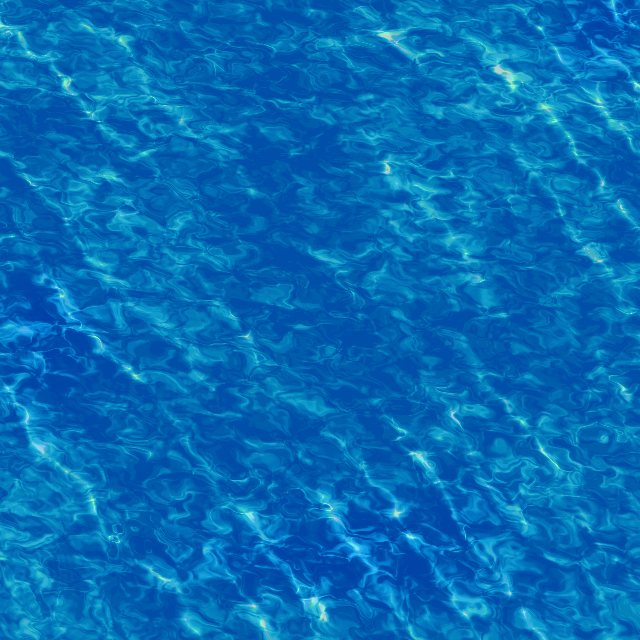
Write a Shadertoy shader that draws this texture.

```glsl
const vec3 DEEP_BLUE = vec3(0.00, 0.31, 0.66);
const vec3 POOL_BLUE = vec3(0.00, 0.37, 0.67);
const vec3 MID_BLUE = vec3(0.01, 0.45, 0.73);
const vec3 TEAL_BLUE = vec3(0.01, 0.51, 0.73);
const vec3 CYAN = vec3(0.05, 0.61, 0.80);
const vec3 PALE_CYAN = vec3(0.19, 0.70, 0.80);
const vec3 SUN_GLINT = vec3(0.60, 0.87, 0.82);
const vec3 SHADE_BLUE = vec3(0.00, 0.22, 0.65);

float hash(vec2 p) {
    return fract(sin(dot(p, vec2(127.1, 311.7))) * 43758.5453);
}

float noise(vec2 p) {
    vec2 cell = floor(p), f = fract(p);
    f = f * f * f * (f * (f * 6.0 - 15.0) + 10.0);
    float low = mix(hash(cell), hash(cell + vec2(1, 0)), f.x);
    float high = mix(hash(cell + vec2(0, 1)), hash(cell + vec2(1, 1)), f.x);
    return mix(low, high, f.y);
}

float fbm(vec2 p) {
    const mat2 turn = mat2(0.8, 0.6, -0.6, 0.8);
    float sum = 0.0, weight = 0.53;
    for (int i = 0; i < 4; i++) {
        sum += weight * noise(p);
        p = turn * p * 2.05 + 11.3;
        weight *= 0.5;
    }
    return sum;
}

vec2 warp(vec2 p) {
    return vec2(noise(p), noise(p + 19.7)) - 0.5;
}

float softSpot(vec2 p, vec2 center, vec2 size) {
    vec2 d = (p - center) / size;
    return exp(-dot(d, d));
}

// Broken diagonal light lines, each with a glow and a dark trough beside it
float lightStreaks(vec2 p, float density) {
    float across = dot(p, vec2(0.62, 0.50)) + dot(p * p, vec2(0.10, 0.12));
    across += 0.06 * (fbm(p * 5.0) - 0.5) + 0.018 * (noise(p * 36.0) - 0.5);
    float along = dot(p, vec2(-0.6, 0.8));
    float id = floor(across * density);
    float d = fract(across * density) - 0.5;
    float strength = smoothstep(0.05, 0.75, noise(vec2(id * 7.3, along * 5.0 + id)));
    strength *= 0.55 + 0.9 * noise(p * vec2(34.0, 46.0));
    float core = exp(-15.0 * abs(d)) + 0.45 * exp(-6.0 * abs(d));
    float trough = exp(-pow((d + 0.22) / 0.1, 2.0));
    return strength * (core - 0.35 * trough);
}

// Fine circular wavelets around a disturbance
float rings(vec2 p, vec2 center, float frequency) {
    float radius = length(p - center) + 0.03 * noise(p * 16.0);
    return sin(radius * frequency);
}

vec3 waterColor(float light) {
    vec3 c = mix(DEEP_BLUE, POOL_BLUE, smoothstep(-1.4, -0.7, light));
    c = mix(c, MID_BLUE, smoothstep(-0.45, 0.3, light));
    c = mix(c, TEAL_BLUE, smoothstep(0.3, 0.85, light));
    c = mix(c, CYAN, smoothstep(0.85, 1.5, light));
    c = mix(c, PALE_CYAN, smoothstep(1.6, 2.3, light));
    return mix(c, SUN_GLINT, smoothstep(2.5, 4.2, light));
}

void mainImage(out vec4 fragColor, in vec2 fragCoord) {
    vec2 p = fragCoord / iResolution.y;

    // Ripples flatten toward the top, as the surface recedes
    vec2 q = vec2(p.x * 35.0 + p.y * 5.0, p.y * (46.0 + 13.0 * p.y) + p.x * 6.0);
    q += 1.4 * warp(q * 0.6) + 0.8 * warp(q * 1.5 + 5.0);
    float body = (fbm(q) - 0.5) * 4.6;
    float fine = (fbm(q * 2.3 + 61.0) - 0.5) * 2.8;
    float facets = sin(15.0 * noise(q * 1.1 + 7.0));
    float broad = (fbm(p * 4.5 + 2.0) - 0.5) * 2.2;
    float streak = lightStreaks(p, 12.5);

    // Thin bright ripple edges, gathered in patches and along the streaks
    float ridge = 1.0 - abs(2.0 * noise(q * 0.9 + 31.0) - 1.0);
    float gate = smoothstep(0.5, 0.85, noise(p * vec2(9.0, 13.0) + 4.0));
    float glint = pow(ridge, 9.0) * (0.3 + 1.3 * gate + 1.3 * max(streak, 0.0));

    // Shaded basins and the disturbed pale corner
    vec2 drift = p + 0.09 * warp(p * 7.0);
    float shade = softSpot(drift, vec2(0.06, 0.46), vec2(0.13, 0.12));
    shade += softSpot(drift, vec2(0.54, 0.13), vec2(0.28, 0.09));
    shade += softSpot(drift, vec2(0.97, 0.98), vec2(0.09, 0.08));
    shade = min(shade, 1.0);
    float corner = softSpot(drift, vec2(0.02, 0.13), vec2(0.13, 0.16));
    float eddy = softSpot(drift, vec2(0.22, 0.34), vec2(0.10, 0.08));

    float light = -0.21 + body + fine + 0.42 * facets + broad + 1.6 * streak + glint;
    light += 0.8 * corner - 0.6 * shade;
    light += 0.28 * corner * rings(p, vec2(0.03, 0.10), 480.0);
    light += 0.25 * eddy * rings(p, vec2(0.12, 0.40), 520.0);

    vec3 color = waterColor(light);
    color = mix(color, SHADE_BLUE, 0.6 * shade * smoothstep(0.9, -0.7, light));
    color.b += 0.10 * shade * smoothstep(-0.2, 0.8, light);

    // Faint iridescence on the brightest facets
    vec3 rainbow = sin(vec3(0.0, 2.1, 4.2) + 14.0 * noise(q * 0.8 + 50.0));
    color += 0.08 * rainbow * smoothstep(1.8, 3.2, light);
    fragColor = vec4(clamp(color, 0.0, 1.0), 1.0);
}
```
